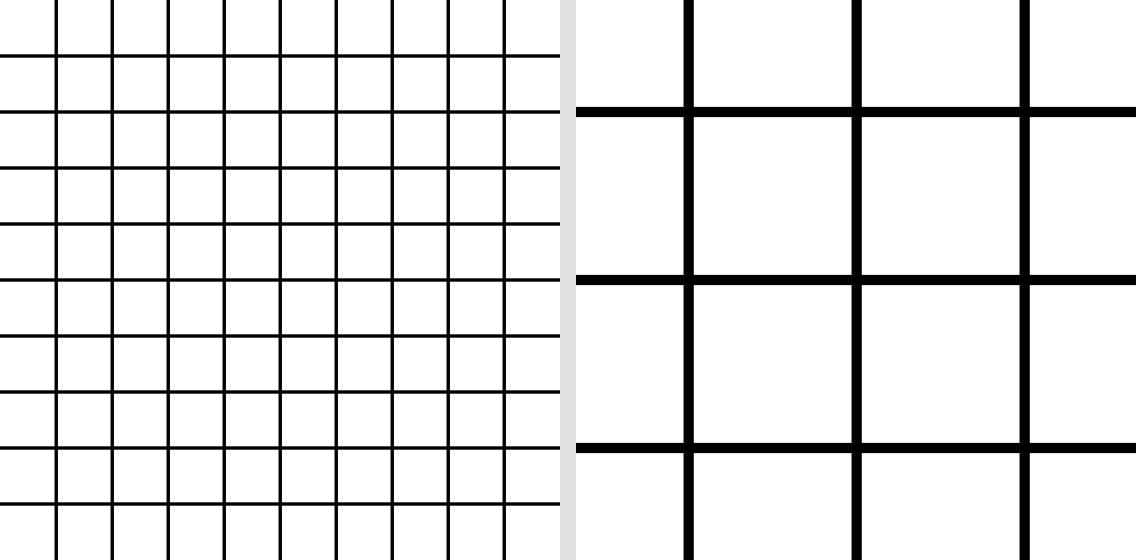
Left: the whole. Right: its middle third, enlarged.
Reproduce this pattern procedurally as a WebGL 2 fragment shader.

```glsl
#version 300 es
precision highp float;
// A plain square grid: ten by ten white cells parted by thin black rules.
// Each axis measures the distance to its nearest inner rule; the outer
// border stays open. Edges are smoothed by exact pixel coverage.

uniform vec2 u_resolution;
out vec4 outColor;

const float CELLS = 10.0;                     // repeats across and down
const float LINE_WIDTH = 0.0061;              // in canvas units
const vec2 GRID_OFFSET = vec2(0.0004, 0.0);   // slight shift of the rules
const vec3 PAPER = vec3(1.0);
const vec3 INK = vec3(0.0);

// Distance per axis to the nearest rule, leaving out the canvas border.
vec2 ruleDistance(vec2 p) {
    vec2 index = clamp(floor(p * CELLS + 0.5), 1.0, CELLS - 1.0);
    return abs(p - index / CELLS);
}

// Share of a pixel-wide box covered by a rule at the given distance.
vec2 ruleCoverage(vec2 dist, vec2 pixel) {
    float halfWidth = 0.5 * LINE_WIDTH;
    vec2 right = min(dist + 0.5 * pixel, vec2(halfWidth));
    vec2 left = max(dist - 0.5 * pixel, vec2(-halfWidth));
    return clamp((right - left) / pixel, 0.0, 1.0);
}

void main() {
    vec2 pixel = 1.0 / u_resolution;
    vec2 p = gl_FragCoord.xy * pixel - GRID_OFFSET;

    // Union of the upright and level rules.
    vec2 cover = ruleCoverage(ruleDistance(p), pixel);
    float ink = 1.0 - (1.0 - cover.x) * (1.0 - cover.y);

    outColor = vec4(mix(PAPER, INK, ink), 1.0);
}
```
